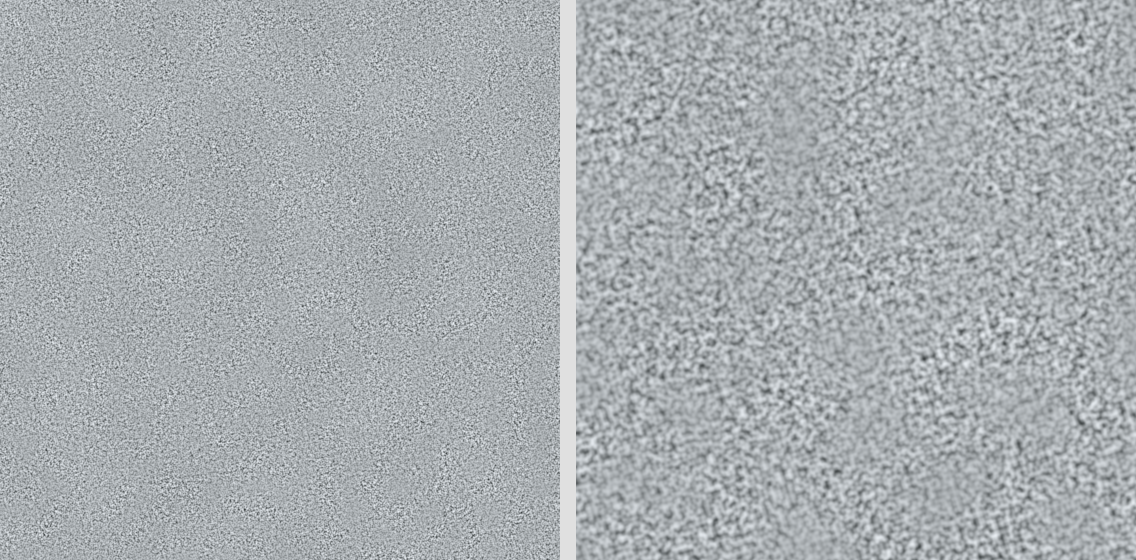
Left: the whole. Right: its middle third, enlarged.
Reproduce this texture procedurally as a three.js fragment shader.

```glsl
// Fine cool-grey grain, like short-pile felt or speckled stone.
// Two slanted layers of gradient noise are blended patch by patch, sharpened by
// a finer layer, and faded by broad noise so the contrast drifts over the sheet.

varying vec2 vUv;

const vec3  BASE_GREY      = vec3(0.655, 0.675, 0.688);
const vec3  TONE_TINT      = vec3(1.0, 1.0, 1.02);
const float CONTRAST       = 0.089;  // standard deviation of the tone
const float DARK_SKEW      = 0.09;   // deepens darks, holds back lights
const float GRAIN_CELLS    = 215.0;  // grains across the canvas
const float GRAIN_STRETCH  = 1.35;   // length of a grain against its width
const float FINE_CELLS     = 310.0;
const float FINE_WEIGHT    = 0.55;
const float SLANT_A        = -0.50;  // grain directions in radians
const float SLANT_B        = 0.65;
const float PATCH_CELLS    = 24.0;   // areas of flat or lively grain
const float PATCH_STRENGTH = 0.20;
const float CLOUD_CELLS    = 7.0;    // broad lighter and darker areas
const float CLOUD_STRENGTH = 0.006;
const float NOISE_GAIN     = 4.0;    // brings gradient noise to unit deviation

// Sine-free hash giving two values from 0 to 1.
vec2 hash2(vec2 p) {
  vec3 q = fract(vec3(p.xyx) * vec3(0.1031, 0.1030, 0.0973));
  q += dot(q, q.yzx + 33.33);
  return fract((q.xx + q.yz) * q.zy);
}

vec2 cornerGradient(vec2 cell) {
  return normalize(hash2(cell) * 2.0 - 0.9999);
}

// Gradient noise scaled to a deviation of about one.
float gradientNoise(vec2 p) {
  vec2 cell = floor(p);
  vec2 f = fract(p);
  vec2 blend = f * f * f * (f * (f * 6.0 - 15.0) + 10.0);
  vec2 right = vec2(1.0, 0.0);
  vec2 up = vec2(0.0, 1.0);
  float low = mix(dot(cornerGradient(cell), f),
                  dot(cornerGradient(cell + right), f - right), blend.x);
  float high = mix(dot(cornerGradient(cell + up), f - up),
                   dot(cornerGradient(cell + 1.0), f - 1.0), blend.x);
  return NOISE_GAIN * mix(low, high, blend.y);
}

vec2 rotate(vec2 p, float angle) {
  float c = cos(angle);
  float s = sin(angle);
  return vec2(c * p.x + s * p.y, c * p.y - s * p.x);
}

// Grains drawn out along one slant.
float slantedGrain(vec2 uv, float slant, float seed) {
  vec2 p = rotate(uv, slant) * GRAIN_CELLS;
  return gradientNoise(p * vec2(1.0 / GRAIN_STRETCH, 1.0) + seed);
}

void main() {
  // Blend the two slants with weights that keep the deviation constant.
  float turn = 0.785 + 0.45 * gradientNoise(vUv * PATCH_CELLS + 71.3);
  float coarse = cos(turn) * slantedGrain(vUv, SLANT_A, 411.7)
               + sin(turn) * slantedGrain(vUv, SLANT_B, 633.1);

  // Finer layer for crisp specks.
  float fine = gradientNoise(rotate(vUv, 0.3) * FINE_CELLS + 217.9);
  float grain = mix(coarse, fine, FINE_WEIGHT)
              / length(vec2(1.0 - FINE_WEIGHT, FINE_WEIGHT));
  grain -= DARK_SKEW * (grain * grain - 1.0);

  // Patches of lower and higher contrast over faint clouds.
  float liveliness = 1.0 + PATCH_STRENGTH * gradientNoise(vUv * PATCH_CELLS + 19.4);
  float cloud = CLOUD_STRENGTH * gradientNoise(vUv * CLOUD_CELLS + 5.6);
  float tone = CONTRAST * max(liveliness, 0.3) * grain + cloud;

  gl_FragColor = vec4(clamp(BASE_GREY + tone * TONE_TINT, 0.0, 1.0), 1.0);
}
```
